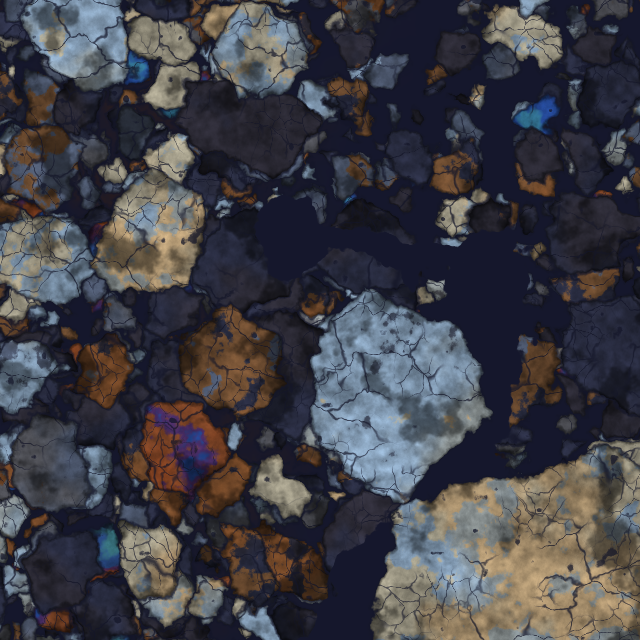
This texture is drawn by a three.js fragment shader. Its source:

```glsl
// Rock thin section in polarised light: faceted mineral grains in a navy matrix.
// Grains are random convex polygons, scattered on four grids from fine to coarse
// with four large crystals on top; fbm mottles them and Voronoi edges crack them.
varying vec2 vUv;

const float TAU = 6.28318;
const vec3 MATRIX = vec3(0.084, 0.092, 0.172);

float hash(vec2 p) {
  return fract(sin(dot(p, vec2(127.1, 311.7))) * 43758.5453);
}

float noise(vec2 p) {
  vec2 i = floor(p), f = fract(p);
  f = f * f * (3.0 - 2.0 * f);
  return mix(mix(hash(i), hash(i + vec2(1, 0)), f.x),
             mix(hash(i + vec2(0, 1)), hash(i + vec2(1, 1)), f.x), f.y);
}

float fbm(vec2 p) {
  float sum = 0.0, amp = 0.52;
  for (int i = 0; i < 5; i++) {
    sum += amp * noise(p);
    p = mat2(1.6, 1.2, -1.2, 1.6) * p + 3.7;
    amp *= 0.5;
  }
  return sum;
}

// Gap between the two nearest Voronoi sites: zero along cell edges
float cellEdge(vec2 p) {
  vec2 nearest = vec2(9.0);
  for (int y = -1; y <= 1; y++)
    for (int x = -1; x <= 1; x++) {
      vec2 cell = floor(p) + vec2(x, y);
      float d = length(cell + vec2(hash(cell), hash(cell + 31.7)) - p);
      nearest = d < nearest.x ? vec2(d, nearest.x) : vec2(nearest.x, min(nearest.y, d));
    }
  return nearest.y - nearest.x;
}

// Signed distance to an irregular seven-sided grain
float grainShape(vec2 q, float radius, vec2 seed) {
  float d = -1.0;
  for (int k = 0; k < 7; k++) {
    float fk = float(k);
    float a = (fk + 0.7 * hash(seed + fk)) * TAU / 7.0;
    float reach = radius * (0.7 + 0.32 * hash(seed - fk * 1.7));
    d = max(d, dot(q, vec2(cos(a), sin(a))) - reach);
  }
  return d;
}

// Cyan, blue, violet and rust interference zones
vec3 interference(float t) {
  vec3 c = mix(vec3(0.22, 0.50, 0.64), vec3(0.14, 0.28, 0.58), smoothstep(0.28, 0.42, t));
  c = mix(c, vec3(0.26, 0.16, 0.36), smoothstep(0.50, 0.59, t));
  return mix(c, vec3(0.42, 0.23, 0.13), smoothstep(0.60, 0.68, t));
}

// Blends into the next mineral colour above a tone limit
vec3 above(vec3 c, vec3 next, float limit, float tone) {
  return mix(c, next, smoothstep(limit - 0.012, limit + 0.012, tone));
}

vec3 mineral(vec2 p, float tone, vec2 seed, float depth) {
  vec2 offset = fract(seed * 0.173) * 40.0;
  float mottle = fbm(p * 13.0 + offset), grit = fbm(p * 75.0 + offset);
  float cloud = fbm(p * 21.0 - offset);
  float patchy = tone + 0.26 * (cloud - 0.5) + 0.12 * (grit - 0.5);
  vec3 c = vec3(0.155, 0.168, 0.245);
  c = above(c, vec3(0.40, 0.28, 0.18), 0.36, patchy);
  c = above(c, vec3(0.28, 0.32, 0.40), 0.47, patchy);
  c = above(c, vec3(0.48, 0.57, 0.66), 0.67, patchy);
  c = above(c, vec3(0.58, 0.56, 0.49), 0.82, patchy);
  if (tone > 0.945) c = interference(mottle * 1.2 - 0.14 + 0.15 * smoothstep(0.025, 0.0, depth) + 0.2 * (grit - 0.5));

  // Warm staining and cloudy brightness
  float stain = smoothstep(0.46, 0.66, fbm(p * 7.0 + offset.yx));
  c *= mix(vec3(1), vec3(1.08, 0.93, 0.77), stain * 0.8);
  c *= 0.40 + 0.55 * mottle + 0.65 * grit;
  c = mix(c, c * 0.55, smoothstep(0.54, 0.68, fbm(p * 17.0 + offset.yx)));

  // Broken coarse and fine cracks, then small dark pits
  vec2 bent = p + 0.06 * vec2(mottle, cloud);
  float coarse = smoothstep(0.055, 0.0, cellEdge(bent * vec2(10.0, 15.0) + offset));
  float fine = smoothstep(0.10, 0.0, cellEdge(bent * vec2(38.0, 29.0) + offset));
  coarse *= smoothstep(0.22, 0.50, noise(p * 14.0 - offset));
  fine *= smoothstep(0.40, 0.70, noise(p * 17.0 + offset));
  float pit = smoothstep(0.86, 0.93, noise(p * 60.0 + offset) * 0.75 + grit * 0.35);
  return mix(c, MATRIX * 0.9, max(max(coarse * 0.72, fine * 0.6), pit * 0.75));
}

void paintGrain(inout vec3 col, vec2 p, vec2 ragged, vec2 centre, float radius, float tone, vec2 seed) {
  float a = TAU * hash(seed + 5.3), squash = 0.85 + 0.4 * hash(seed + 8.1);
  vec2 q = mat2(cos(a), sin(a), -sin(a), cos(a)) * (ragged - centre);
  float d = grainShape(q * vec2(squash, 1.0 / squash), radius, seed);
  if (d > 0.006) return;
  vec3 body = mineral(p, tone, seed, -d) * mix(0.55, 1.0, smoothstep(0.0, -0.007, d));
  col = mix(col, MATRIX * 0.9, 0.75 * smoothstep(0.006, 0.001, d));
  col = mix(col, body, smoothstep(0.0015, -0.0015, d));
}

float segment(vec2 p, vec2 a, vec2 b) {
  vec2 ab = b - a;
  return length(p - a - ab * clamp(dot(p - a, ab) / dot(ab, ab), 0.0, 1.0));
}

void main() {
  vec2 p = vUv;
  vec2 ragged = p + 0.046 * (vec2(fbm(p * 26.0), fbm(p * 26.0 + 9.4)) - 0.5);

  // Matrix with a rusty haze on the left
  float haze = smoothstep(0.48, 0.68, fbm(p * 5.0)) * smoothstep(0.7, 0.1, p.x);
  vec3 col = mix(MATRIX, vec3(0.17, 0.11, 0.10), haze * fbm(p * 50.0));

  // Scattered grains, fine to coarse, thinning to the right
  for (int layer = 0; layer < 4; layer++) {
    float level = float(layer), cells = 30.0 * pow(0.58, level);
    for (int y = -1; y <= 1; y++)
      for (int x = -1; x <= 1; x++) {
        vec2 cell = floor(p * cells) + vec2(x, y);
        vec2 seed = cell + 17.3 * (level + 1.0);
        vec2 centre = (cell + 0.2 + 0.6 * vec2(hash(seed), hash(seed + 2.9))) / cells;
        float keep = mix(0.82, 0.45, smoothstep(0.3, 0.8, centre.x));
        float radius = mix(0.34, 0.62, hash(seed + 4.4)) / cells;
        if (hash(seed + 6.6) < keep) paintGrain(col, p, ragged, centre, radius, hash(seed + 7.7), seed);
      }
  }

  // Open channels of matrix winding between the grains
  float channel = min(segment(ragged, vec2(0.50, -0.05), vec2(0.74, 0.36)),
                      segment(ragged, vec2(0.74, 0.36), vec2(0.77, 0.60)));
  channel = min(channel, segment(ragged, vec2(0.77, 0.60), vec2(0.44, 0.63)) + 0.03);
  channel += 0.16 * (fbm(p * 9.0) - 0.5);
  col = mix(col, MATRIX, smoothstep(0.060, 0.056, channel));

  // Large crystals: cream, pale grey, amber and violet
  paintGrain(col, p, ragged, vec2(0.93, 0.00), 0.36, 0.84, vec2(3.1, 7.2));
  paintGrain(col, p, ragged, vec2(0.61, 0.38), 0.155, 0.75, vec2(9.4, 2.6));
  paintGrain(col, p, ragged, vec2(0.37, 0.43), 0.095, 0.415, vec2(5.8, 4.1));
  paintGrain(col, p, ragged, vec2(0.29, 0.31), 0.075, 0.97, vec2(1.7, 8.3));
  gl_FragColor = vec4(col, 1.0);
}
```
